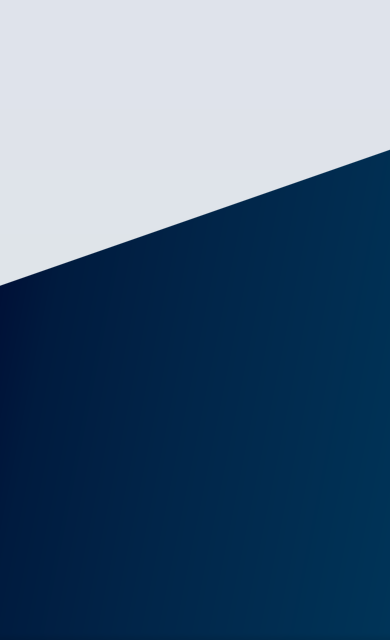
This background is drawn by a Shadertoy shader. Its source:

```glsl
// A pale panel above a deep navy panel, parted by one rising diagonal edge.
// The edge is a signed distance to a line; the navy is a tilted gradient
// blended through four colour stops, and the pale panel is almost flat.

const vec3 PALE_TOP    = vec3(0.875, 0.890, 0.922);
const vec3 PALE_LOW    = vec3(0.875, 0.894, 0.914);
const vec3 NAVY_DARK   = vec3(0.000, 0.065, 0.215);
const vec3 NAVY_DEEP   = vec3(0.000, 0.105, 0.245);
const vec3 NAVY_MID    = vec3(0.005, 0.145, 0.285);
const vec3 NAVY_BRIGHT = vec3(0.000, 0.205, 0.345);

// Edge heights at the left and right sides, as shares of the canvas height.
const float EDGE_LEFT  = 0.5535;
const float EDGE_RIGHT = 0.7660;

// Blend position of x between two stops, limited to 0..1.
float ramp(float from, float to, float x) {
    return clamp((x - from) / (to - from), 0.0, 1.0);
}

// Signed distance above the line through (0, left) and (width, right).
float distanceAboveLine(vec2 p, float left, float right, float width) {
    float slope = (right - left) / width;
    return (p.y - left - slope * p.x) / sqrt(1.0 + slope * slope);
}

// Gradient running rightward and slightly downward.
vec3 navyPanel(vec2 uv) {
    float t = dot(vec2(uv.x, 1.0 - uv.y), vec2(0.752, 0.248));
    vec3 color = mix(NAVY_DARK, NAVY_DEEP, ramp(0.11, 0.22, t));
    color = mix(color, NAVY_MID, ramp(0.22, 0.50, t));
    color = mix(color, NAVY_BRIGHT, ramp(0.50, 1.00, t));
    // Faint shade along the bottom border
    return color * mix(0.92, 1.0, smoothstep(0.0, 0.012, uv.y));
}

vec3 palePanel(vec2 uv) {
    return mix(PALE_LOW, PALE_TOP, ramp(0.55, 0.95, uv.y));
}

void mainImage(out vec4 fragColor, in vec2 fragCoord) {
    vec2 uv = fragCoord / iResolution.xy;
    float aspect = iResolution.x / iResolution.y;
    vec2 p = vec2(uv.x * aspect, uv.y);

    // Smooth the edge over about one pixel
    float d = distanceAboveLine(p, EDGE_LEFT, EDGE_RIGHT, aspect);
    float pixel = 1.0 / iResolution.y;
    float paleMask = smoothstep(-0.75 * pixel, 0.75 * pixel, d);

    fragColor = vec4(mix(navyPanel(uv), palePanel(uv), paleMask), 1.0);
}
```
